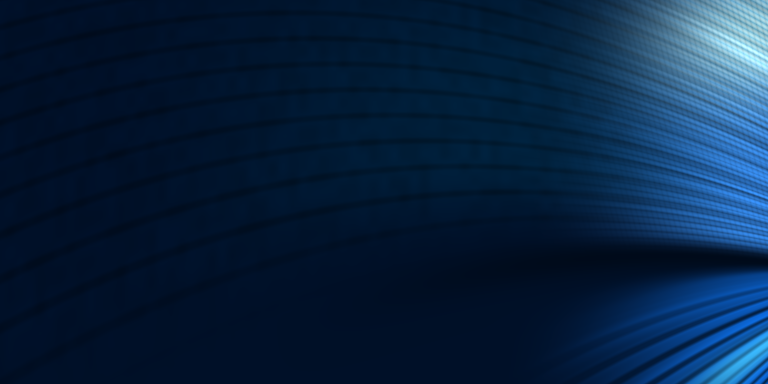
Write a WebGL 2 fragment shader that draws this background.

```glsl
#version 300 es
precision highp float;
// Dark navy backdrop with arching light fibres on the right and a blue fan below a dark seam.

uniform vec2 u_resolution;
out vec4 outColor;

// Colours
const vec3 NIGHT = vec3(0.0, 0.062, 0.155);
const vec3 DUSK  = vec3(0.0, 0.128, 0.235);
const vec3 BLUE  = vec3(0.19, 0.49, 0.84);
const vec3 GLOW  = vec3(0.76, 0.93, 0.95);
const vec3 ROYAL = vec3(0.04, 0.37, 0.78);
const vec3 CYAN  = vec3(0.22, 0.70, 0.96);

// Shape: the canvas spans 2 x 1 units
const float ARCH_BEND = 0.2;
const float SEAM = 0.335;
const vec2 GLOW_CENTER = vec2(1.99, 0.91);
const vec2 GLOW_SIZE = vec2(0.27, 0.18);
const float BAND_COUNT = 15.0;
const float FIBRE_COUNT = 46.0;
const float RIB_COUNT = 76.0;
const float FAN_COUNT = 38.0;

float hash(vec2 p) {
    vec3 q = fract(p.xyx * 0.1031);
    q += dot(q, q.yzx + 33.33);
    return fract((q.x + q.y) * q.z);
}

// Value noise with smooth interpolation
float noise(vec2 p) {
    vec2 i = floor(p), f = fract(p);
    f = f * f * (3.0 - 2.0 * f);
    vec2 e = vec2(0.0, 1.0);
    return mix(mix(hash(i), hash(i + e.yx), f.x),
               mix(hash(i + e), hash(i + e.yy), f.x), f.y);
}

// Soft repeated line, one per unit of c; fades out when too fine to resolve
float groove(float c, float halfWidth) {
    float blur = fwidth(c);
    float d = abs(fract(c) - 0.5);
    float line = 1.0 - smoothstep(halfWidth - blur, halfWidth + blur + 0.08, d);
    return line * (1.0 - smoothstep(0.5, 1.0, blur));
}

float bell(float d) {
    return exp(-d * d);
}

// Peak height of the arch through p, by Newton steps; lower arches peak further right
float archLevel(vec2 p) {
    float v = p.y;
    for (int i = 0; i < 6; i++) {
        float shift = 1.23 * exp(-2.2 * (v - 0.35));
        float dx = p.x - 0.45 - shift;
        float error = v - ARCH_BEND * dx * dx - p.y;
        v -= error / (1.0 - 4.4 * ARCH_BEND * dx * shift);
    }
    return v;
}

// Height at the right edge of the fan line through p
float fanLevel(vec2 p) {
    float dx = 2.0 - p.x;
    return (p.y + 1.085 * dx + 0.25 * dx * dx) / (1.0 + 3.5 * dx);
}

void main() {
    vec2 p = gl_FragCoord.xy / u_resolution * vec2(2.0, 1.0);
    float arch = archLevel(p);
    float fan = fanLevel(p);

    // Night base with faint broad bands and broken blocks
    float haze = smoothstep(0.36, 0.6, arch) * smoothstep(0.2, 1.4, p.x);
    haze *= 1.0 - 0.5 * smoothstep(0.75, 1.1, p.y);
    vec3 color = mix(NIGHT, DUSK, haze);
    float band = groove(arch * BAND_COUNT, 0.06);
    float blocks = noise(vec2(p.x * 38.0, arch * BAND_COUNT * 2.0));
    float above = smoothstep(SEAM, 0.5, arch);
    color *= 1.0 + above * (0.16 * (blocks - 0.5) - 0.22 * band);
    color *= 1.0 - 0.35 * bell((arch - SEAM) / 0.035) * smoothstep(0.7, 1.6, p.x);

    // Upper fibres: strands of varied brightness, crossed by slanted ribs
    float strand = noise(vec2(arch * FIBRE_COUNT * 1.6, p.x * 1.5));
    float fibre = groove(arch * FIBRE_COUNT, 0.11);
    float rib = groove((p.x + 0.25 * p.y) * RIB_COUNT, 0.1);
    float weave = 0.88 + 0.38 * strand - 0.3 * fibre - 0.1 * rib - 0.12 * band;
    float reach = smoothstep(1.25, 2.0, p.x);
    float lit = reach * reach * smoothstep(SEAM, 0.43, arch);
    lit *= mix(1.0, 0.5, smoothstep(0.68, 0.95, p.y));
    color = mix(color, BLUE * weave, lit);

    // Pale glow at the upper right, grey at its rim
    vec2 fromGlow = (p - GLOW_CENTER) / GLOW_SIZE;
    float glow = exp(-dot(fromGlow, fromGlow));
    float fineLine = groove(arch * FIBRE_COUNT * 1.3, 0.13);
    vec3 shine = GLOW * (0.84 + 0.22 * strand - 0.1 * rib);
    shine -= vec3(0.30, 0.17, 0.08) * fineLine * smoothstep(1.6, 1.95, p.x);
    color = mix(color, shine, glow * 0.95);
    color += GLOW * 0.2 * bell((arch - 1.2) / 0.05) * smoothstep(1.7, 2.0, p.x);

    // Lower fan: blue sweep with dark grooves and a cyan streak
    float fanReach = pow(smoothstep(1.25, 2.05, p.x), 1.4);
    float fanMask = 1.0 - smoothstep(0.265, 0.315, fan);
    float cut = groove(fan * FAN_COUNT, 0.13) * (1.0 - smoothstep(0.21, 0.29, fan));
    float sheen = 0.8 + 0.4 * noise(vec2(fan * 90.0, p.x * 2.0));
    float streak = bell((fan - 0.105) / 0.038) * smoothstep(1.62, 1.92, p.x);
    vec3 sweep = mix(ROYAL, CYAN, streak) * sheen;
    sweep *= 1.0 - cut * mix(0.6, 0.25, streak);
    color = mix(color, sweep, fanReach * fanMask);

    outColor = vec4(clamp(color, 0.0, 1.0), 1.0);
}
```
